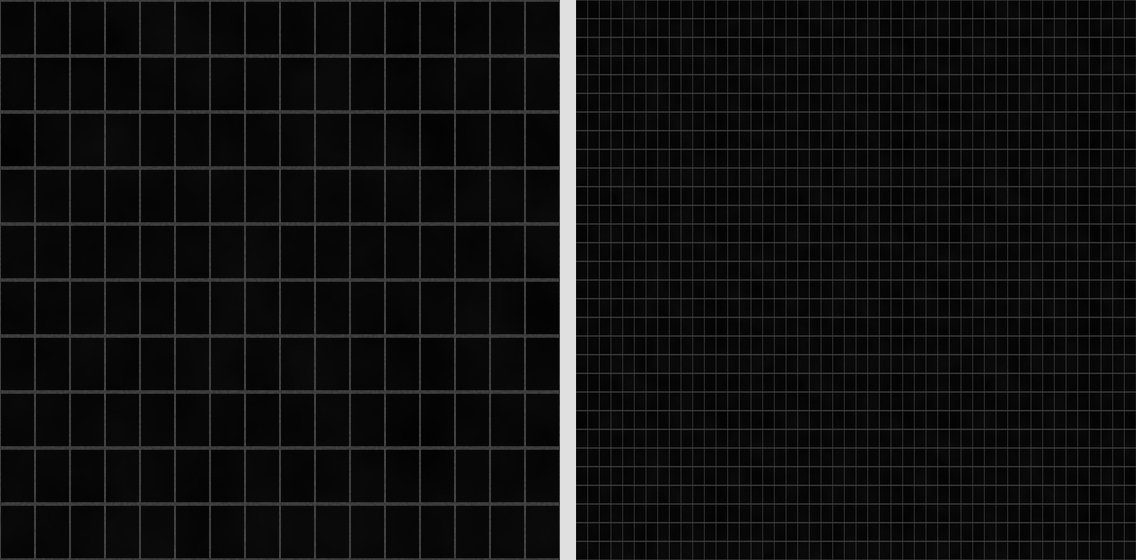
Left, the tile; right, the same tile 3 across and 3 down.
Give the GLSL for this texture, as a three.js fragment shader.

```glsl
#define GRID vec2(16.0, 10.0)
#define LINE_WIDTH vec2(0.0036, 0.0062)
#define TILE_COLOR vec3(0.027)
#define GROUT_COLOR vec3(0.245)
#define CLOUD_PERIOD 6.0
#define CLOUD_AMOUNT 0.022
#define TILE_VARIATION 0.005
#define GRAIN_PERIOD 200.0
#define GRAIN_AMOUNT 0.06

varying vec2 vUv;

float hash(vec2 p) {
  vec3 q = fract(p.xyx * vec3(0.1031, 0.1030, 0.0973));
  q += dot(q, q.yzx + 33.33);
  return fract((q.x + q.y) * q.z);
}

// Gradient at a lattice point, wrapped to the period
vec2 gradientAt(vec2 cell, float period) {
  float angle = 6.28319 * hash(mod(cell, period) + period);
  return vec2(cos(angle), sin(angle));
}

float gradientNoise(vec2 uv, float period) {
  vec2 p = uv * period;
  vec2 cell = floor(p);
  vec2 f = p - cell;
  vec2 blend = f * f * f * (f * (f * 6.0 - 15.0) + 10.0);
  vec2 e = vec2(1.0, 0.0);
  float a = dot(gradientAt(cell, period), f);
  float b = dot(gradientAt(cell + e.xy, period), f - e.xy);
  float c = dot(gradientAt(cell + e.yx, period), f - e.yx);
  float d = dot(gradientAt(cell + e.xx, period), f - e.xx);
  return mix(mix(a, b, blend.x), mix(c, d, blend.x), blend.y);
}

float clouds(vec2 uv) {
  float sum = 0.0;
  float amplitude = 1.0;
  float period = CLOUD_PERIOD;
  for (int i = 0; i < 5; i++) {
    sum += amplitude * gradientNoise(uv, period);
    amplitude *= 0.5;
    period *= 2.0;
  }
  return sum;
}

void main() {
  // Distance to the nearest grid line on each axis
  vec2 cellUv = vUv * GRID;
  vec2 lineDistance = (0.5 - abs(fract(cellUv) - 0.5)) / GRID;

  // Antialiased line coverage
  vec2 pixel = max(fwidth(vUv), vec2(1e-5));
  vec2 coverage = clamp((0.5 * LINE_WIDTH - lineDistance) / pixel + 0.5, 0.0, 1.0);
  float grout = max(coverage.x, coverage.y);

  // Cloudy tiles with a slight shift from one to the next
  vec2 tileId = mod(floor(cellUv), GRID);
  float tileShift = TILE_VARIATION * (hash(tileId + 7.0) - 0.5);
  vec3 tile = max(TILE_COLOR + CLOUD_AMOUNT * clouds(vUv) + tileShift, 0.0);

  // Fine grain in the grout
  vec3 groutColor = GROUT_COLOR + GRAIN_AMOUNT * gradientNoise(vUv, GRAIN_PERIOD);

  gl_FragColor = vec4(mix(tile, groutColor, grout), 1.0);
}
```
